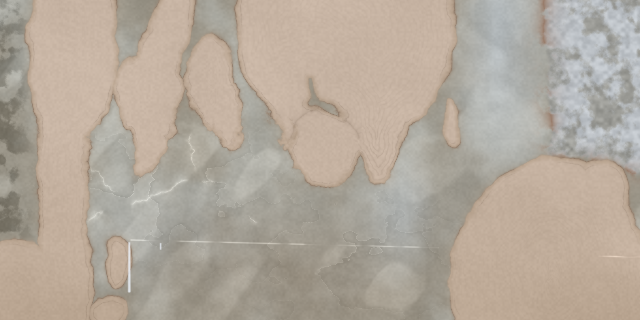
This texture is drawn by a Shadertoy shader. Its source:

```glsl
// Polished onyx slab: smooth pink islands over a cloudy grey-green ground.
// Islands are unions of ovals and tapered capsules with noise-ragged borders;
// their distance field drives the thin rims, halos and faint growth rings.
float hash(vec2 p) { return fract(sin(dot(p, vec2(127.1, 311.7))) * 43758.5); }

float noise(vec2 p) {
    vec2 cell = floor(p), f = fract(p);
    f = f * f * (3.0 - 2.0 * f);
    return mix(mix(hash(cell), hash(cell + vec2(1, 0)), f.x),
               mix(hash(cell + vec2(0, 1)), hash(cell + vec2(1, 1)), f.x), f.y);
}

float fbm(vec2 p) {
    float sum = 0.0, amp = 0.5;
    for (int i = 0; i < 5; i++, amp *= 0.5) {
        sum += amp * noise(p);
        p = mat2(1.6, 1.2, -1.2, 1.6) * p + 7.3;
    }
    return sum;
}

// Oval: centre in xy, radii in zw
float oval(vec2 p, vec4 o) {
    vec2 q = p - o.xy + 1e-4;
    float k = length(q / o.zw);
    return k * (k - 1.0) / length(q / (o.zw * o.zw));
}

// Tapered capsule: each end is a position and a radius
float taper(vec2 p, vec3 a, vec3 b) {
    vec2 ab = b.xy - a.xy;
    float t = clamp(dot(p - a.xy, ab) / dot(ab, ab), 0.0, 1.0);
    return length(p - a.xy - ab * t) - mix(a.z, b.z, t);
}

float glow(vec2 p, vec4 o) {
    vec2 q = (p - o.xy) / o.zw;
    return exp(-dot(q, q));
}

float leftIslands(vec2 p) {
    float d = oval(p, vec4(0.23, 0.85, 0.142, 0.31));
    d = min(d, taper(p, vec3(0.195, 0.74, 0.09), vec3(0.2, -0.1, 0.085)));
    d = min(d, oval(p, vec4(0.04, 0.08, 0.16, 0.17)));
    d = min(d, oval(p, vec4(0.34, 0.02, 0.06, 0.05)));
    d = min(d, oval(p, vec4(0.365, 0.18, 0.043, 0.085)));
    d = min(d, taper(p, vec3(0.465, 0.71, 0.12), vec3(0.45, 0.475, 0.025)));
    d = min(d, taper(p, vec3(0.49, 0.75, 0.08), vec3(0.56, 1.03, 0.055)));
    d = min(d, oval(p, vec4(0.66, 0.74, 0.072, 0.155)));
    return min(d, taper(p, vec3(0.685, 0.7, 0.067), vec3(0.72, 0.57, 0.035)));
}

float middleIslands(vec2 p, float lobe) {
    float d = oval(p, vec4(1.08, 0.9, 0.345, 0.36));
    d = min(d, taper(p, vec3(0.84, 0.75, 0.06), vec3(0.91, 0.58, 0.03)));
    d = min(d, taper(p, vec3(1.17, 0.66, 0.13), vec3(1.18, 0.46, 0.036)));
    vec3 bend = vec3(0.985, 0.69, 0.014);
    float notch = min(taper(p, vec3(0.96, 0.755, 0.003), bend), taper(p, bend, vec3(1.06, 0.645, 0.004)));
    return min(max(min(d, lobe), -notch), oval(p, vec4(1.41, 0.615, 0.026, 0.07)));
}

float rightIsland(vec2 p) {
    float d = min(oval(p, vec4(1.72, 0.13, 0.31, 0.375)), oval(p, vec4(1.87, 0.38, 0.1, 0.12)));
    return min(d, taper(p, vec3(1.85, 0.2, 0.13), vec3(1.9, 0.0, 0.15)));
}

float cracks(vec2 p) {
    vec3 hub = vec3(0.42, 0.36, 0), fork = vec3(0.62, 0.45, 0);
    float d = min(taper(p, vec3(0.29, 0.47, 0), hub), taper(p, hub, fork));
    d = min(d, min(taper(p, fork, vec3(0.56, 0.62, 0)), taper(p, fork, vec3(0.8, 0.31, 0))));
    return min(d, taper(p, vec3(0.3, 0.33, 0), hub));
}

vec3 ground(vec2 p, vec2 q, float cloud, float grain) {
    float streak = noise(vec2(p.x * 16.0, p.y * 2.0));
    vec3 col = mix(vec3(0.60, 0.58, 0.53), vec3(0.67, 0.67, 0.64), smoothstep(0.32, 0.62, cloud));
    col = mix(col, vec3(0.58, 0.54, 0.48), 0.7 * glow(p, vec4(0.95, 0.14, 0.5, 0.24)));
    float blue = glow(p, vec4(1.54, 0.8, 0.12, 0.4)) + 0.6 * glow(p, vec4(1.28, 0.34, 0.13, 0.15))
               + 0.5 * glow(p, vec4(0.5, 0.25, 0.2, 0.15));
    col = mix(col, vec3(0.68, 0.71, 0.73), min(blue, 1.0) * (0.2 + 0.8 * streak));
    col += 0.05 * (streak - 0.5) + 0.08 * (grain - 0.48);
    // Slanted shards, then ledges with a pale lip and a shaded side
    col += 0.05 * smoothstep(0.62, 0.75, noise(vec2(p.x * 9.0 - p.y * 7.0, p.y * 5.0 + p.x * 2.0)));
    float ledge = fbm(p * vec2(7.0, 9.0) + 11.0) - 0.5;
    float area = glow(p, vec4(0.5, 0.42, 0.3, 0.2)) + 0.8 * glow(p, vec4(1.12, 0.2, 0.3, 0.2));
    col += area * (0.07 * exp(-abs(ledge) * 150.0) - 0.08 * step(0.0, ledge) * exp(-ledge * 25.0));
    float crack = cracks(q + 0.05 * (grain - 0.48));
    col += (0.13 * exp(-crack * 300.0) + 0.05 * exp(-crack * 40.0)) * smoothstep(0.25, 0.6, noise(p * 23.0));
    float border = 1.0 - smoothstep(0.03, 0.14, p.x);
    return col - border * 0.13 * smoothstep(0.42, 0.6, fbm(p * 24.0 + 9.0));
}

void mainImage(out vec4 fragColor, in vec2 fragCoord) {
    vec2 p = fragCoord / iResolution.xy * vec2(2.0, 1.0);
    float px = 1.0 / iResolution.y, cloud = fbm(p * 5.0), grain = fbm(p * 24.0);
    vec2 q = p + 0.05 * (vec2(fbm(p * 10.0 + 3.0), fbm(p * 10.0 + 21.0)) - 0.48);
    vec3 col = ground(p, q, cloud, grain);
    // Crystalline corner with a rusty margin
    float corner = max(1.715 - q.x, 0.5 - 0.25 * max(q.x - 1.82, 0.0) - q.y);
    vec3 crystal = mix(vec3(0.61, 0.61, 0.59), vec3(0.74, 0.76, 0.78), smoothstep(0.3, 0.55, grain));
    crystal += 0.12 * (noise(p * 75.0) - 0.5);
    col = mix(col, crystal, smoothstep(0.008, -0.008, corner));
    col = mix(col, vec3(0.60, 0.49, 0.42), exp(-abs(corner) * 50.0) * smoothstep(0.35, 0.6, grain));
    // Islands: most ragged along their lower, broken borders
    float lobe = oval(q, vec4(1.015, 0.535, 0.105, 0.125));
    float d = min(min(leftIslands(q), middleIslands(q, lobe)), rightIsland(q));
    d += (grain - 0.48) * mix(0.012, 0.06, glow(p, vec4(0.65, 0.54, 0.5, 0.2)));
    vec3 tan = vec3(0.73, 0.65, 0.57);
    vec3 pink = mix(tan, vec3(0.785, 0.71, 0.645), smoothstep(-0.1, 0.8, p.y + 0.3 * cloud));
    pink = mix(tan, pink, smoothstep(0.0, 0.02, -d)) + 0.05 * (cloud - 0.48);
    float ringArea = 0.3 * noise(p * 7.0) + glow(p, vec4(1.18, 0.52, 0.07, 0.12));
    pink -= 0.035 * ringArea * pow(0.5 + 0.5 * sin(d * 400.0 + cloud * 12.0), 3.0);
    pink -= 0.07 * exp(-abs(lobe) * 180.0) * smoothstep(0.3, 0.6, grain);
    float rim = smoothstep(0.3, 0.65, noise(p * 17.0 + 5.0));
    col = mix(col, vec3(0.65, 0.60, 0.53), 0.45 * exp(-max(d, 0.0) * 90.0));
    col = mix(col, pink, smoothstep(px, -px, d));
    col = mix(col, vec3(0.53, 0.44, 0.37), exp(-abs(d) * 400.0) * (0.15 + 0.6 * rim));
    col -= 0.06 * rim * exp(-abs(d + 0.016) * 500.0);
    // Polished reflections: broken joints and a vertical glint
    float joint = min(taper(p, vec3(0.41, 0.25, 0.001), vec3(1.37, 0.226, 0.001)),
                      taper(p, vec3(1.87, 0.2, 0.001), vec3(2.0, 0.196, 0.001)));
    col += 0.22 * smoothstep(px * 1.2, -px, joint) * smoothstep(0.2, 0.7, noise(p * 28.0));
    float glint = min(taper(p, vec3(0.404, 0.09, 0.004), vec3(0.404, 0.24, 0.003)),
                      taper(p, vec3(0.502, 0.222, 0.002), vec3(0.502, 0.238, 0.002)));
    col = mix(col, vec3(0.92, 0.94, 0.97), 0.85 * smoothstep(px, -px, glint));
    fragColor = vec4(clamp(col + 0.03 * (noise(p * 150.0) - 0.5), 0.0, 1.0), 1.0);
}
```
